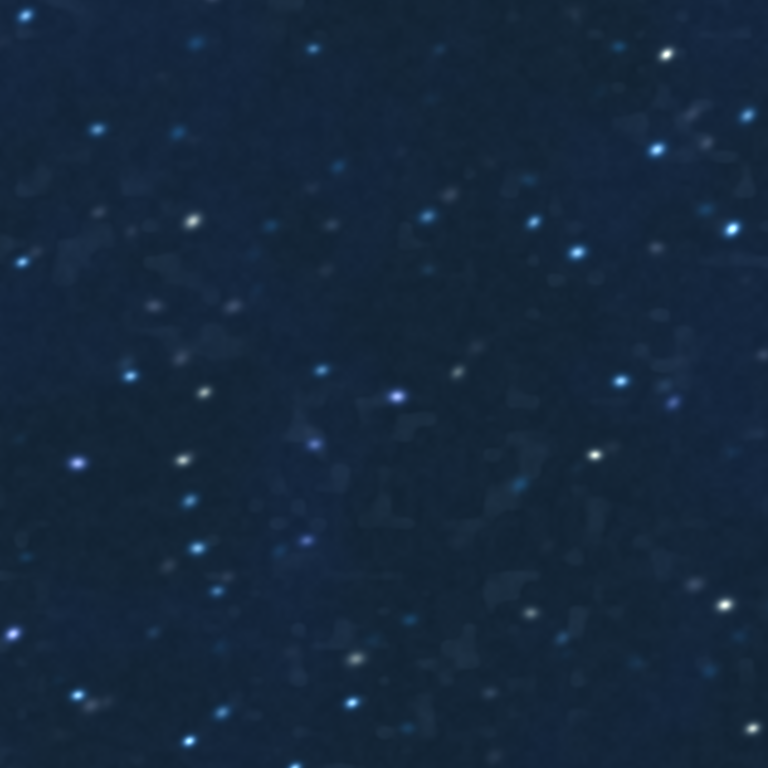
Give the GLSL for this texture, as a Shadertoy shader.

```glsl
const vec3 SKY_TEAL = vec3(0.076, 0.145, 0.214);
const vec3 SKY_BLUE = vec3(0.080, 0.150, 0.246);
const vec3 HAZE = vec3(0.030, 0.036, 0.042);
const vec3 GLOW_BLUE = vec3(0.06, 0.34, 0.60);
const vec3 GLOW_VIOLET = vec3(0.16, 0.26, 0.62);
const vec3 GLOW_PALE = vec3(0.36, 0.42, 0.42);
const vec3 CORE_WHITE = vec3(0.62, 0.54, 0.40);
const vec3 FAINT_GREY = vec3(0.17, 0.17, 0.19);
const vec3 FAINT_BLUE = vec3(0.04, 0.16, 0.25);

const float BRIGHT_CELLS = 8.0;
const float BRIGHT_SHARE = 0.50;
const float FAINT_CELLS = 12.0;
const float FAINT_SHARE = 0.55;
const float STAR_TILT = 0.35;
const vec2 STAR_RADIUS = vec2(0.0130, 0.0098);
const float GRAIN_SCALE = 75.0;
const float GRAIN_STRENGTH = 0.020;

float hash(vec2 p) {
    vec3 q = fract(vec3(p.xyx) * 0.1031);
    q += dot(q, q.yzx + 33.33);
    return fract((q.x + q.y) * q.z);
}

float noise(vec2 p) {
    vec2 i = floor(p), f = fract(p);
    f = f * f * (3.0 - 2.0 * f);
    return mix(mix(hash(i), hash(i + vec2(1, 0)), f.x),
               mix(hash(i + vec2(0, 1)), hash(i + vec2(1, 1)), f.x), f.y);
}

float fbm(vec2 p) {
    float sum = 0.0, weight = 0.5;
    for (int i = 0; i < 4; i++) {
        sum += weight * noise(p);
        p = p * 2.03 + 17.7;
        weight *= 0.5;
    }
    return sum / 0.9375;
}

// Squared distance in units of the tilted, slightly oval star radius
float starDistance(vec2 d, float angle, vec2 radius) {
    float c = cos(angle), s = sin(angle);
    d = vec2(c * d.x + s * d.y, c * d.y - s * d.x) / radius;
    return dot(d, d);
}

vec3 brightStar(float d2, float power, float hue) {
    vec3 glow = hue < 0.55 ? GLOW_BLUE : (hue < 0.72 ? GLOW_VIOLET : GLOW_PALE);
    return glow * power * exp(-1.5 * d2)
         + CORE_WHITE * power * power * exp(-3.6 * d2);
}

vec3 faintStar(float d2, float power, float hue) {
    vec3 tint = mix(FAINT_GREY, FAINT_BLUE, smoothstep(0.45, 0.75, hue));
    return tint * power * exp(-1.5 * d2);
}

// One jittered star per occupied grid cell
vec3 starLayer(vec2 uv, float cells, float share, vec2 seed, bool bright) {
    vec3 light = vec3(0.0);
    vec2 home = floor(uv * cells);
    for (int y = -1; y <= 1; y++)
    for (int x = -1; x <= 1; x++) {
        vec2 cell = home + vec2(x, y);
        vec2 id = cell + seed;
        if (hash(id) > share) continue;
        vec2 center = (cell + vec2(hash(id + 11.3), hash(id + 27.9))) / cells;
        float luck = hash(id + 43.1);
        float hue = hash(id + 61.7);
        float angle = STAR_TILT + 0.7 * (hash(id + 83.5) - 0.5);
        vec2 radius = STAR_RADIUS * mix(0.85, 1.15, hash(id + 97.3));
        if (bright) radius *= 1.0 + 0.35 * smoothstep(0.93, 1.0, luck);
        float d2 = starDistance(uv - center, angle, radius);
        light += bright ? brightStar(d2, mix(0.40, 1.10, luck), hue)
                        : faintStar(d2, mix(0.15, 0.95, luck * luck), hue);
    }
    return light;
}

void mainImage(out vec4 fragColor, in vec2 fragCoord) {
    vec2 uv = fragCoord / iResolution.y;

    // Night sky with soft teal and blue patches
    float patches = fbm(uv * 5.0 + 3.1);
    float blueness = smoothstep(0.40, 0.78, patches + 0.10 * (uv.y - 0.5));
    vec3 color = mix(SKY_TEAL, SKY_BLUE, blueness);

    // Fine grain and dim unresolved smudges
    float grain = noise(uv * GRAIN_SCALE) + 0.6 * noise(uv * GRAIN_SCALE * 2.1 + 9.0) - 0.8;
    color += GRAIN_STRENGTH * grain * vec3(0.7, 0.8, 1.0);
    color += HAZE * smoothstep(0.62, 0.90, noise(uv * vec2(36.0, 44.0) + 51.0))
                  * smoothstep(0.35, 0.70, noise(uv * 7.0 + 5.0));

    // Stars
    color += starLayer(uv, FAINT_CELLS, FAINT_SHARE, vec2(131.0, 57.0), false);
    color += starLayer(uv, BRIGHT_CELLS, BRIGHT_SHARE, vec2(19.0, 73.0), true);

    fragColor = vec4(clamp(color, 0.0, 1.0), 1.0);
}
```
